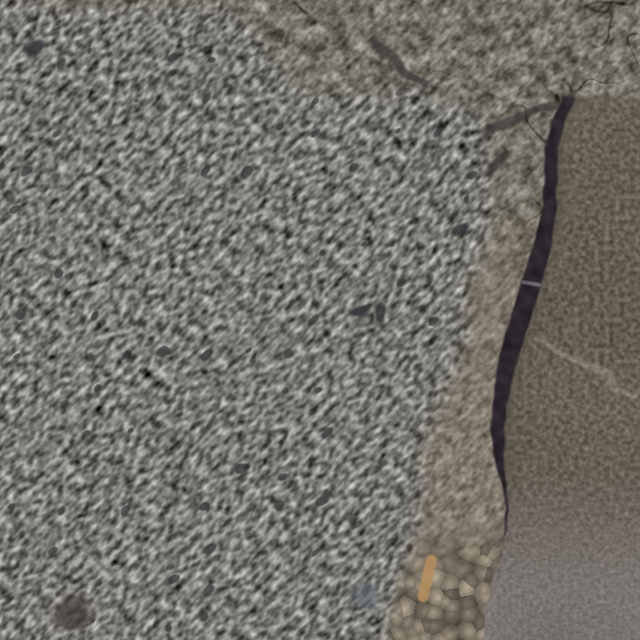
Write a WebGL 2 fragment shader that draws this texture.

```glsl
#version 300 es
precision highp float;
// Pitted grey asphalt beside a smooth brown slab, split by a dark tapering crack.
// Slanted gradient noise makes the grain, cells make the pebbles, and smoothstep
// curves set the crumbled border and the edge of the slab.
uniform vec2 u_resolution;
out vec4 fragColor;

float hash(vec2 p) {
    return fract(sin(dot(p, vec2(127.1, 311.7))) * 43758.5453);
}

vec2 hash2(vec2 p) {
    return vec2(hash(p), hash(p + 37.3));
}

// Gradient noise, roughly -0.7 to 0.7
float noise(vec2 p) {
    vec2 i = floor(p), f = fract(p);
    vec2 u = f * f * (3.0 - 2.0 * f);
    float v[4];
    for (int k = 0; k < 4; k++) {
        vec2 corner = vec2(k & 1, k >> 1);
        float a = 6.2832 * hash(i + corner);
        v[k] = dot(vec2(cos(a), sin(a)), f - corner);
    }
    return 1.4 * mix(mix(v[0], v[1], u.x), mix(v[2], v[3], u.x), u.y);
}

float fbm(vec2 p) {
    float sum = 0.0, amp = 0.6;
    for (int i = 0; i < 4; i++) {
        sum += amp * noise(p);
        p = mat2(1.6, 1.2, -1.2, 1.6) * p + 5.7;
        amp *= 0.55;
    }
    return sum;
}

float segment(vec2 p, vec2 a, vec2 b) {
    vec2 d = b - a;
    return length(p - a - d * clamp(dot(p - a, d) / dot(d, d), 0.0, 1.0));
}

// Nearest cell: x = distance, y = random tone of that stone
vec2 pebbles(vec2 p) {
    vec2 cell = floor(p), best = vec2(9.0, 0.0);
    for (int y = -1; y <= 1; y++)
    for (int x = -1; x <= 1; x++) {
        vec2 c = cell + vec2(x, y);
        float d = length(p - c - hash2(c));
        if (d < best.x) best = vec2(d, hash(c + 9.1));
    }
    return best;
}

// Sparse dark holes of varying size, stretched along the grain
float pits(vec2 p) {
    vec2 cell = floor(p), f = fract(p) - 0.3 - 0.4 * hash2(cell);
    float r = 0.06 + 0.13 * hash(cell + 4.0);
    float d = length(vec2(f.x + f.y, 1.5 * (f.y - f.x))) * 0.75;
    return step(0.68, hash(cell + 8.0)) * smoothstep(r + 0.05, r - 0.03, d);
}

float crackX(float y) {
    return 0.755 + 0.037 * smoothstep(0.0, 0.2, y) - 0.013 * smoothstep(0.2, 0.3, y)
        + 0.082 * smoothstep(0.33, 0.72, y) + 0.026 * smoothstep(0.76, 0.86, y);
}

void main() {
    vec2 p = gl_FragCoord.xy / u_resolution;
    vec2 grain = vec2(p.x + p.y, p.y - p.x) * 0.7071;
    vec2 wobble = 0.012 * vec2(noise(p * 22.0), noise(p * 22.0 + 40.0));
    float broad = fbm(p * 5.0);

    // Asphalt: slanted streaks with fine dark pores
    float streak = noise(grain * vec2(62.0, 112.0) + 30.0 * wobble);
    float fine = noise(grain * vec2(115.0, 180.0) + 17.0);
    vec3 color = vec3(0.485, 0.477, 0.458) + 0.03 * broad + 0.30 * streak + 0.15 * fine;
    color -= 0.12 * smoothstep(0.2, 0.6, noise(grain * vec2(45.0, 70.0) + 71.0));
    color = mix(color, vec3(0.23, 0.22, 0.23), 0.75 * pits((p + wobble * 0.6) * 17.0));

    // Crumbled border: left of the crack and across the top
    float bandLeft = 0.61 + 0.055 * smoothstep(0.0, 0.27, p.y)
        + 0.10 * smoothstep(0.3, 0.65, p.y) - 0.02 * smoothstep(0.66, 0.8, p.y);
    float topEdge = 1.0 - 0.135 * smoothstep(0.28, 0.5, p.x) - 0.07 * smoothstep(0.62, 0.76, p.x);
    float rough = max(smoothstep(-0.015, 0.02, p.x - bandLeft + 0.05 * broad),
        smoothstep(-0.02, 0.03, p.y - topEdge + 0.08 * broad));
    float upper = smoothstep(0.45, 0.8, p.y);
    vec3 rubble = mix(vec3(0.51, 0.475, 0.43), vec3(0.455, 0.44, 0.40), upper);
    rubble += mix(0.13, 0.27, upper) * fbm(vec2(p.x + 0.4 * p.y, p.y - 0.2 * p.x) * 38.0)
        + 0.13 * streak + 0.10 * fine;
    rubble -= 0.17 * upper * smoothstep(0.10, 0.0, abs(noise(p * 17.0 + 30.0 * wobble)))
        * smoothstep(-0.1, 0.4, noise(p * 9.0 + 3.0));
    vec2 stone = pebbles((p + 0.4 * wobble) * 46.0);
    float loose = smoothstep(0.22, 0.10, p.y) + 0.35 * smoothstep(0.3, 0.5, p.y) * (1.0 - upper);
    vec3 stoneColor = mix(vec3(0.36, 0.33, 0.29), vec3(0.72, 0.67, 0.58), stone.y);
    rubble = mix(rubble, stoneColor * (1.12 - 0.65 * stone.x), 0.75 * loose);
    color = mix(color, rubble, rough);

    // Broken ridges, larger hollows and stained patches
    vec2 q = p + wobble;
    float ridge = min(segment(q, vec2(0.58, 0.93), vec2(0.66, 0.87)),
        segment(q, vec2(0.76, 0.79), vec2(0.86, 0.84)));
    ridge = min(ridge, segment(q, vec2(0.765, 0.73), vec2(0.79, 0.76)));
    color = mix(color, vec3(0.22, 0.20, 0.20), 0.7 * smoothstep(0.011, 0.003, ridge));
    float hollow = min(length(q - vec2(0.053, 0.922)), length(q - vec2(0.563, 0.512)));
    hollow = min(hollow, min(length(q - vec2(0.594, 0.508)), length(q - vec2(0.717, 0.645))));
    color = mix(color, vec3(0.21, 0.20, 0.22), 0.85 * smoothstep(0.015, 0.007, hollow));
    color = mix(color, vec3(0.25, 0.22, 0.22), 0.75 * smoothstep(0.04, 0.012, length(q - vec2(0.113, 0.04))));
    color = mix(color, vec3(0.36, 0.39, 0.43), 0.6 * smoothstep(0.03, 0.01, length(q - vec2(0.57, 0.07))));
    float shard = segment(p, vec2(0.661, 0.068), vec2(0.674, 0.125));
    color = mix(color, vec3(0.72, 0.56, 0.37), 0.85 * smoothstep(0.011, 0.006, shard));

    // Slab: warm above, grey and paler below, with a faint pale seam
    float edge = p.x - crackX(p.y) - 0.004 * noise(vec2(p.y * 35.0, 2.0));
    vec3 slab = mix(vec3(0.47, 0.45, 0.44), vec3(0.405, 0.365, 0.325),
        smoothstep(0.05, 0.30, p.y + 0.04 * broad));
    slab += 0.035 * broad + (0.05 + 0.06 * smoothstep(0.1, 0.35, p.y)) * noise(p * 125.0) + 0.05 * noise(p * 210.0);
    float seam = segment(q, vec2(0.833, 0.473), vec2(0.99, 0.388));
    slab += 0.09 * smoothstep(0.008, 0.002, seam);
    slab = mix(slab, vec3(0.32, 0.32, 0.26), 0.5 * smoothstep(0.035, 0.01, edge) * smoothstep(0.18, 0.3, p.y));
    float slabTop = 0.848 - 0.06 * max(p.x - 0.9, 0.0) + 0.5 * wobble.x;
    float inside = smoothstep(-0.003, 0.003, edge) * smoothstep(0.006, -0.006, p.y - slabTop);
    color = mix(color, slab, inside);

    // Crack: widest in the middle, closing to a hairline at the foot
    float halfWidth = 0.002 + 0.009 * smoothstep(0.21, 0.34, p.y)
        + 0.005 * smoothstep(0.35, 0.48, p.y) - 0.006 * smoothstep(0.55, 0.72, p.y);
    float crack = smoothstep(0.003, -0.003, abs(edge) - halfWidth)
        * smoothstep(0.13, 0.20, p.y) * smoothstep(0.856, 0.845, p.y);
    vec3 shadow = vec3(0.17, 0.145, 0.175) + 0.05 * noise(p * 60.0);
    color = mix(color, shadow, crack);
    color += 0.25 * smoothstep(0.005, 0.001, segment(p, vec2(0.818, 0.559), vec2(0.842, 0.555)));

    fragColor = vec4(clamp(color, 0.0, 1.0), 1.0);
}
```
